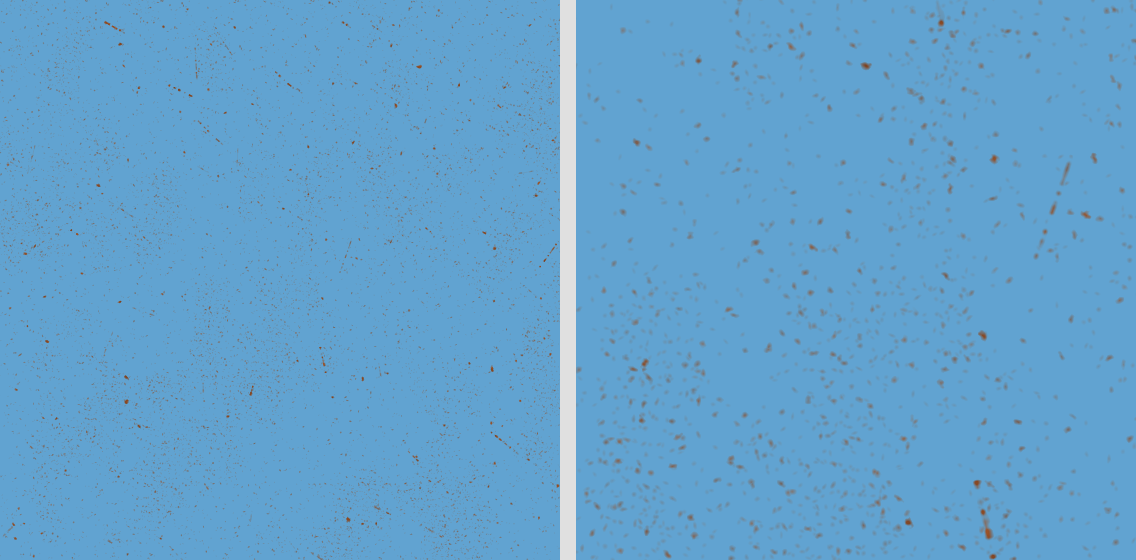
Left, the full canvas; right, a detail of the centre.
A WebGL 2 fragment shader for this texture:

```glsl
#version 300 es
precision highp float;

#define PAINT vec3(0.380, 0.640, 0.820)
#define RUST vec3(0.545, 0.290, 0.140)
#define FINE_GRID 260.0
#define MEDIUM_GRID 90.0
#define LARGE_GRID 24.0
#define SCRATCH_GRID 8.0
#define SCRATCH_CHANCE 0.8
#define PATCH_SCALE vec2(17.0, 11.0)
#define SOFTNESS 0.0026

uniform vec2 u_resolution;
out vec4 fragColor;

float hash(vec2 p) {
    return fract(sin(dot(p, vec2(127.1, 311.7))) * 43758.5453);
}

vec2 hash2(vec2 p) {
    return vec2(hash(p), hash(p + 57.3));
}

float noise(vec2 p) {
    vec2 cell = floor(p);
    vec2 f = fract(p);
    f = f * f * (3.0 - 2.0 * f);
    float low = mix(hash(cell), hash(cell + vec2(1.0, 0.0)), f.x);
    float high = mix(hash(cell + vec2(0.0, 1.0)), hash(cell + 1.0), f.x);
    return mix(low, high, f.y);
}

vec2 rotate(vec2 p, float angle) {
    float c = cos(angle);
    float s = sin(angle);
    return vec2(c * p.x + s * p.y, c * p.y - s * p.x);
}

// Soft-edged cover of a shape, dimmed when thinner than the edge
float coverage(float dist, float radius, float blur) {
    float edge = clamp(0.5 - dist / blur, 0.0, 1.0);
    return edge * clamp(1.5 * radius / blur, 0.0, 1.0);
}

// Worn patches where chips gather, slightly taller than wide
float wear(vec2 p) {
    float n = 0.45 * noise(p * PATCH_SCALE + 3.7);
    n += 0.20 * noise(p * 3.0 + 11.0);
    n += 0.35 * noise(p * PATCH_SCALE * 2.3 + 29.0);
    return smoothstep(0.42, 0.82, n);
}

// Scattered chips: radii from rMin to rMax, chance from base to base + gain
float chips(vec2 p, float grid, float rMin, float rMax, float base, float gain, float blur) {
    vec2 home = floor(p * grid);
    float wobble = noise(p * 560.0) - 0.5;
    float cover = 0.0;
    for (int y = -1; y <= 1; y++) {
        for (int x = -1; x <= 1; x++) {
            vec2 cell = home + vec2(x, y);
            vec2 seed = cell + grid;
            vec2 center = (cell + hash2(seed)) / grid;
            if (hash(seed + 7.9) > base + gain * wear(center)) continue;
            float size = hash(seed + 19.1);
            float radius = mix(rMin, rMax, size * size * size);
            vec2 q = rotate(p - center, 6.2832 * hash(seed + 31.7));
            float stretch = 1.0 + 0.45 * hash(seed + 43.3);
            float dist = length(q * vec2(1.0 / stretch, stretch));
            dist -= radius * (1.0 + 1.3 * wobble);
            cover = max(cover, coverage(dist, radius, blur));
        }
    }
    return cover;
}

// Short crumbling scratches, mostly falling to the right
float scratches(vec2 p, float blur) {
    vec2 home = floor(p * SCRATCH_GRID);
    float cover = 0.0;
    for (int y = -1; y <= 1; y++) {
        for (int x = -1; x <= 1; x++) {
            vec2 cell = home + vec2(x, y);
            vec2 seed = cell + 83.0;
            if (hash(seed + 5.1) > SCRATCH_CHANCE) continue;
            vec2 center = (cell + hash2(seed)) / SCRATCH_GRID;
            float turn = hash(seed + 13.7);
            float angle = hash(seed + 23.9) < 0.55 ? mix(-0.9, -0.4, turn) : 3.1416 * turn;
            float size = hash(seed + 37.3);
            float halfLength = mix(0.006, 0.032, size * size);
            float bold = hash(seed + 47.9);
            float width = mix(0.0008, 0.0018, bold * bold);
            vec2 q = rotate(p - center, angle);
            q.y += 2.5 * q.x * q.x * (turn - 0.5);
            float radius = width * (2.2 * noise(q * vec2(330.0, 220.0) + seed) - 0.55);
            q.x -= clamp(q.x, -halfLength, halfLength);
            cover = max(cover, coverage(length(q) - radius, radius, blur));
        }
    }
    return cover;
}

void main() {
    vec2 p = gl_FragCoord.xy / u_resolution.y;
    float blur = max(1.0 / u_resolution.y, SOFTNESS);

    float rust = chips(p, FINE_GRID, 0.0004, 0.0013, 0.09, 0.40, blur);
    rust = max(rust, chips(p, MEDIUM_GRID, 0.0009, 0.0021, 0.025, 0.09, blur));
    rust = max(rust, chips(p, LARGE_GRID, 0.0016, 0.0036, 0.07, 0.07, blur));
    rust = max(rust, scratches(p, blur));

    vec3 rustTone = RUST * mix(0.88, 1.12, noise(p * 180.0));
    fragColor = vec4(mix(PAINT, rustTone, rust), 1.0);
}
```
